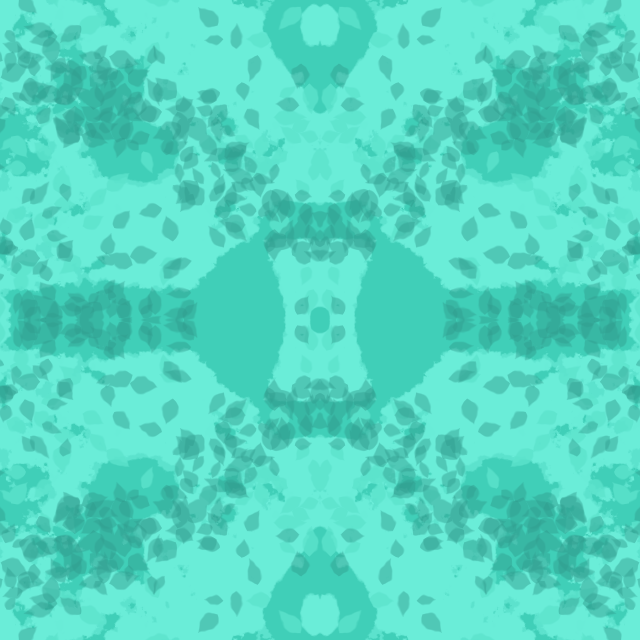
Give the GLSL for this pattern, as a WebGL 2 fragment shader.

```glsl
#version 300 es
precision highp float;

uniform vec2 u_resolution;
out vec4 fragColor;

vec2 hash2(vec2 p) {
  vec3 a = fract(p.xyx * vec3(0.1031, 0.1030, 0.0973));
  a += dot(a, a.yzx + 33.33);
  return fract((a.xx + a.yz) * a.zy);
}

float cornerSlope(vec2 cell, vec2 offset) {
  float angle = 6.2832 * hash2(cell + 71.0).x;
  return dot(vec2(cos(angle), sin(angle)), offset);
}

float gradientNoise(vec2 p) {
  vec2 i = floor(p), f = p - i;
  vec2 u = f * f * f * (f * (f * 6.0 - 15.0) + 10.0);
  vec2 e = vec2(1.0, 0.0);
  return mix(mix(cornerSlope(i, f), cornerSlope(i + e, f - e), u.x),
             mix(cornerSlope(i + e.yx, f - e.yx), cornerSlope(i + 1.0, f - 1.0), u.x), u.y);
}

float fbm(vec2 p) {
  float sum = 0.0, gain = 1.0;
  for (int i = 0; i < 4; i++) {
    sum += gain * gradientNoise(p);
    p = mat2(1.6, 1.2, -1.2, 1.6) * p + 17.3;
    gain *= 0.52;
  }
  return sum;
}

// Soft elliptical spot: 1 inside, 0 well outside
float spot(vec2 q, vec2 center, vec2 radius) {
  return smoothstep(1.4, 0.6, length((q - center) / radius));
}

// Where the pale patches thin out or gather
float paleBias(vec2 q) {
  float gaps = 1.3 * spot(q, vec2(0.125, 0.0), vec2(0.062, 0.105))
             + 1.0 * spot(q, vec2(0.0, 0.45), vec2(0.078, 0.065))
             + 0.8 * spot(q, vec2(0.0, 0.37), vec2(0.022, 0.05))
             + 0.8 * spot(q, vec2(0.04, 0.155), vec2(0.06, 0.028))
             + 0.8 * spot(q, vec2(0.34, 0.0), vec2(0.15, 0.052))
             + 0.6 * spot(q, vec2(0.29, 0.26), vec2(0.06, 0.05))
             + 0.5 * spot(q, vec2(0.34, 0.34), vec2(0.07, 0.06))
             + 0.5 * spot(q, vec2(0.48, 0.27), vec2(0.06, 0.04))
             + 0.9 * spot(q, vec2(0.0), vec2(0.015, 0.02));
  float gathers = 0.35 * spot(q, vec2(0.16, 0.42), vec2(0.09, 0.08))
                + 0.3 * spot(q, vec2(0.27, 0.13), vec2(0.11, 0.07))
                + 0.4 * spot(q, vec2(0.02, 0.05), vec2(0.045, 0.06))
                + 0.3 * spot(q, vec2(0.02, 0.24), vec2(0.05, 0.04))
                + 1.1 * spot(q, vec2(0.01, 0.46), vec2(0.022, 0.04));
  return gathers - gaps;
}

float darkDensity(vec2 q) {
  float d = 0.9 * spot(q, vec2(0.33, 0.35), vec2(0.09, 0.08))
          + 0.6 * spot(q, vec2(0.46, 0.38), vec2(0.07, 0.09))
          + 0.65 * spot(q, vec2(0.19, 0.27), vec2(0.07, 0.09))
          + 0.6 * spot(q, vec2(0.1, 0.18), vec2(0.06, 0.05))
          + 0.75 * spot(q, vec2(0.02, 0.13), vec2(0.07, 0.035))
          + 0.9 * spot(q, vec2(0.34, 0.0), vec2(0.14, 0.05))
          + 0.5 * spot(q, vec2(0.46, 0.11), vec2(0.06, 0.09))
          + 0.35 * spot(q, vec2(0.25, 0.1), vec2(0.04, 0.1));
  return 0.06 + d - spot(q, vec2(0.12, 0.0), vec2(0.055, 0.09));
}

float tintDensity(vec2 q) {
  return 0.12 + 0.6 * spot(q, vec2(0.03, 0.25), vec2(0.1, 0.1))
       + 0.5 * spot(q, vec2(0.0), vec2(0.05, 0.08))
       + 0.4 * spot(q, vec2(0.45, 0.22), vec2(0.08, 0.2))
       - spot(q, vec2(0.125, 0.0), vec2(0.055, 0.09));
}

// Pointed leaf, broad at the base
float leafDistance(vec2 p, float size, float girth) {
  float t = p.y / size;
  float halfWidth = size * girth * (1.0 - t * t) * (1.0 - 0.5 * t);
  return max(0.75 * (abs(p.x) - halfWidth), abs(p.y) - size);
}

// Jittered leaves; each cell keeps its leaf by local density
float leafLayer(vec2 q, float cellSize, float seed, bool isDark) {
  float nearest = 1.0;
  vec2 home = floor(q / cellSize);
  for (int k = 0; k < 9; k++) {
    vec2 cell = home + vec2(k % 3, k / 3) - 1.0;
    vec2 place = hash2(cell + seed), form = hash2(cell + seed + 37.7);
    vec2 center = (cell + 0.1 + 0.8 * place) * cellSize;
    float density = isDark ? darkDensity(center) : tintDensity(center);
    if (hash2(cell + seed + 91.3).x > density) continue;
    float c = cos(6.2832 * form.x), s = sin(6.2832 * form.x);
    vec2 local = mat2(c, -s, s, c) * (q - center);
    nearest = min(nearest, leafDistance(local, cellSize * mix(0.4, 0.68, form.y), mix(0.42, 0.68, place.x)));
  }
  float pixel = 1.0 / min(u_resolution.x, u_resolution.y);
  return smoothstep(pixel, -pixel, nearest);
}

void main() {
  // Fold the canvas into one mirrored quarter
  vec2 q = abs(gl_FragCoord.xy / u_resolution - 0.5);
  vec3 color = vec3(0.25, 0.81, 0.72);

  // Two translucent coats of ragged pale patches
  float broad = 0.65 * fbm(q * 17.0 + 5.0) + paleBias(q);
  for (int i = 0; i < 2; i++) {
    float coat = float(i);
    float field = broad + 0.4 * fbm(q * 31.0 + 43.0 * coat) + 0.2 - 0.05 * coat;
    float edge = max(fwidth(field), 0.001);
    color = mix(color, vec3(0.42, 0.93, 0.85), (0.65 + 0.3 * coat) * smoothstep(-edge, edge, field));
  }

  // Leaves: one tinted layer, then three dark ones
  vec2 ragged = q + 0.0025 * vec2(gradientNoise(q * 90.0), gradientNoise(q * 90.0 + 31.0));
  color = mix(color, vec3(0.36, 0.89, 0.80), 0.8 * leafLayer(ragged, 0.037, 12.0, false));
  for (int i = 0; i < 3; i++) {
    float layer = float(i);
    float leaf = leafLayer(ragged, 0.031 + 0.005 * layer, 140.0 + 53.0 * layer, true);
    color = mix(color, vec3(0.186, 0.61, 0.553), 0.45 * leaf);
  }
  fragColor = vec4(color, 1.0);
}
```
